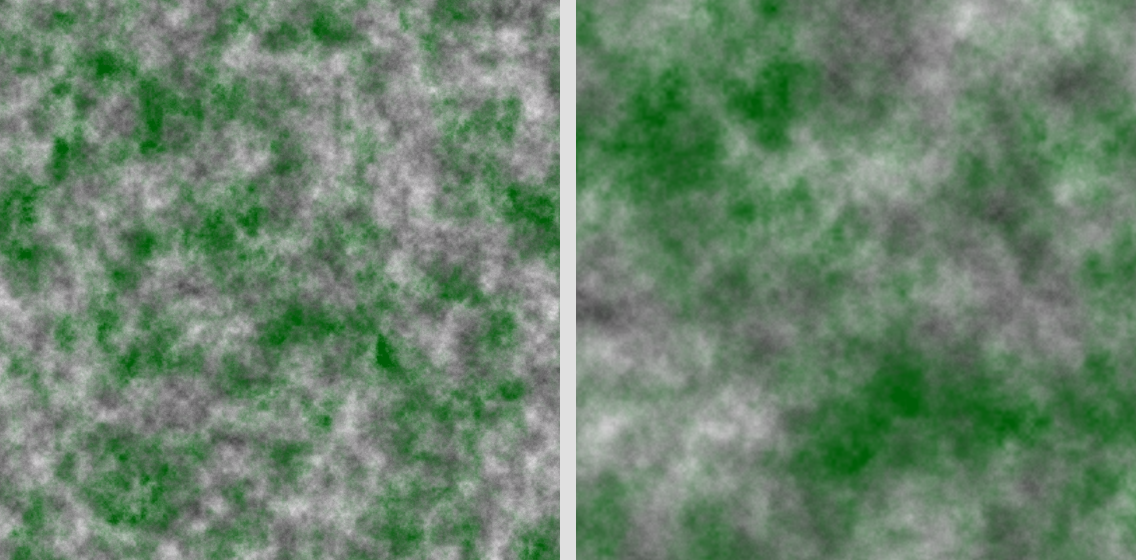
Left: the whole. Right: its middle third, enlarged.
Give the GLSL for this texture, as a WebGL 1 fragment shader.

```glsl
precision highp float;

uniform vec2 u_resolution;

// Colours
const vec3 MOSS_GREEN = vec3(0.0, 0.36, 0.03);
const vec3 STONE_TINT = vec3(1.0, 0.99, 1.0);

// Stone clouds: cells across the canvas, mean brightness, contrast
const float STONE_SCALE = 25.0;
const float STONE_MEAN = 0.578;
const float STONE_CONTRAST = 0.82;

// Moss patches: cells across the canvas, noise range, falloff
const float MOSS_SCALE = 13.0;
const float MOSS_START = 0.293;
const float MOSS_FULL = 0.765;
const float MOSS_FALLOFF = 1.95;

// Fractal noise
const int OCTAVES = 6;
const float GAIN = 0.65;
const vec2 OCTAVE_SHIFT = vec2(17.31, 41.73);
const vec2 STONE_SEED = vec2(63.2, 11.7);
const vec2 MOSS_SEED = vec2(5.4, 88.6);

float hash(vec2 cell) {
  vec3 p = fract(cell.xyx * 0.1031);
  p += dot(p, p.yzx + 33.33);
  return fract((p.x + p.y) * p.z);
}

float valueNoise(vec2 p) {
  vec2 cell = floor(p);
  vec2 f = fract(p);
  vec2 blend = f * f * (3.0 - 2.0 * f);
  float low = mix(hash(cell), hash(cell + vec2(1.0, 0.0)), blend.x);
  float high = mix(hash(cell + vec2(0.0, 1.0)), hash(cell + 1.0), blend.x);
  return mix(low, high, blend.y);
}

// Sum of octaves, normalised to 0..1
float fractalNoise(vec2 p) {
  float sum = 0.0;
  float total = 0.0;
  float weight = 1.0;
  for (int i = 0; i < OCTAVES; i++) {
    sum += weight * valueNoise(p);
    total += weight;
    weight *= GAIN;
    p = p * 2.0 + OCTAVE_SHIFT;
  }
  return sum / total;
}

void main() {
  vec2 uv = gl_FragCoord.xy / min(u_resolution.x, u_resolution.y);

  // Grey mottled stone
  float cloud = fractalNoise(uv * STONE_SCALE + STONE_SEED);
  vec3 stone = STONE_TINT * (STONE_MEAN + STONE_CONTRAST * (cloud - 0.5));

  // Ragged moss that thins out into the stone
  float growth = fractalNoise(uv * MOSS_SCALE + MOSS_SEED);
  float cover = clamp((growth - MOSS_START) / (MOSS_FULL - MOSS_START), 0.0, 1.0);
  cover = pow(cover, MOSS_FALLOFF);

  gl_FragColor = vec4(mix(stone, MOSS_GREEN, cover), 1.0);
}
```
